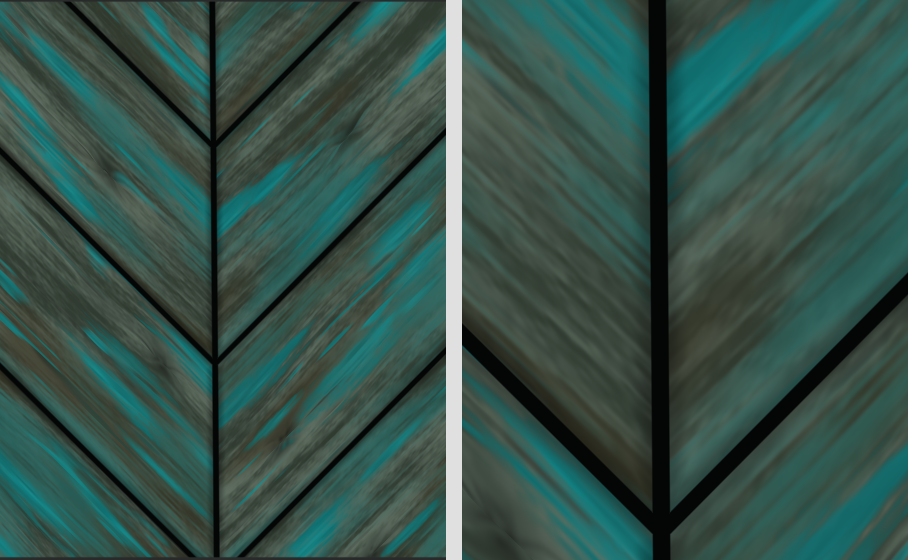
Left: the whole. Right: its middle third, enlarged.
Give the GLSL for this texture, as a Shadertoy shader.

```glsl
float hash(vec2 p) {
    return fract(sin(dot(p, vec2(127.1, 311.7))) * 43758.55);
}

float noise(vec2 p) {
    vec2 i = floor(p), f = fract(p);
    f = f * f * (3.0 - 2.0 * f);
    return mix(mix(hash(i), hash(i + vec2(1, 0)), f.x),
               mix(hash(i + vec2(0, 1)), hash(i + vec2(1, 1)), f.x), f.y);
}

// Paint dabs scattered over one plank, frayed along the grain
float paintDabs(vec2 q, vec2 id, float fray) {
    float paint = 0.0;
    for (float i = 0.0; i < 6.0; i++) {
        vec2 seed = id * 7.3 + i * vec2(3.1, 5.7);
        vec2 center = vec2(0.58 * hash(seed), 0.025 + 0.225 * hash(seed + 1.7));
        float size = hash(seed + 4.2);
        vec2 radius = vec2(0.07 + 0.1 * hash(seed + 8.9), mix(0.009, 0.036, size * size));
        float d = length((q - center) / radius) + (fray - 0.5) * 1.5;
        paint = max(paint, smoothstep(1.1, 0.25, d) * (0.6 + 0.4 * hash(seed + 6.1)));
    }
    return paint;
}

void mainImage(out vec4 fragColor, in vec2 fragCoord) {
    vec2 p = fragCoord / iResolution.y;
    float px = 1.0 / iResolution.y;

    // Mirrored planks rising at 45 degrees from the central seam
    float d = p.x - 0.387 + 0.008 * p.y;
    float row = (p.y - abs(d) - 0.35) / 0.388;
    vec2 id = vec2(floor(row), step(0.0, d));
    vec2 q = vec2(abs(d) * 1.414, fract(row) * 0.274);
    float edge = min(q.y, 0.274 - q.y);

    // Grain bends slightly and swirls round one knot per plank
    vec2 knotAt = vec2(0.1 + 0.4 * hash(id + 2.3), 0.06 + 0.15 * hash(id + 9.4));
    vec2 toKnot = (q - knotAt) * vec2(30.0, 60.0);
    float knot = exp(-dot(toKnot, toKnot));
    vec2 g = q + id * vec2(17.3, 31.7);
    g.y += 0.014 * noise(g * vec2(5, 9)) + 0.012 * knot * sign(toKnot.y);

    float broad = noise(g * vec2(4, 32));
    float streak = noise(g * vec2(8, 95) + 5.0);
    float fibre = noise(g * vec2(16, 270) + 9.0);
    float speck = noise(g * vec2(110, 330));
    float grain = 0.4 * broad + 0.28 * streak + 0.2 * fibre + 0.12 * speck;

    // Weathered grey-green wood with brown stains
    vec3 wood = mix(vec3(0.19, 0.23, 0.19), vec3(0.37, 0.43, 0.38), smoothstep(0.24, 0.76, grain));
    float stain = smoothstep(0.52, 0.9, noise(g * vec2(3.5, 18) + 21.0));
    wood = mix(wood, vec3(0.22, 0.19, 0.12), 0.6 * stain);
    wood *= 1.0 - 0.4 * smoothstep(0.68, 0.92, streak) * fibre;
    wood *= 1.0 - 0.35 * knot * (0.5 + speck);

    // Thin teal wash, then denser paint
    float wash = smoothstep(0.42, 0.9, 0.75 * noise(g * vec2(4, 17) + 43.0) + 0.25 * fibre);
    vec3 color = mix(wood, vec3(0.14, 0.41, 0.39), 0.75 * wash);
    float fray = 0.45 * streak + 0.4 * fibre + 0.15 * speck;
    float paint = paintDabs(q, id, fray);
    vec3 teal = mix(vec3(0.04, 0.45, 0.46), vec3(0.07, 0.58, 0.59), fibre);
    color = mix(color, teal, 0.92 * paint);

    // Scattered dry-brush scratches
    float scratch = smoothstep(0.72, 0.92, noise(g * vec2(9, 130) + 71.0));
    scratch *= smoothstep(0.5, 0.8, noise(g * vec2(5, 14) + 83.0));
    color = mix(color, teal, 0.8 * scratch);

    // Shaded plank edges, black gaps and dark rails at top and bottom
    float gap = min(edge - 0.0046, abs(d) - 0.0052);
    color *= 0.72 + 0.28 * smoothstep(0.0, 0.014, gap);
    color = mix(vec3(0.015, 0.022, 0.02), color, smoothstep(-px, px, gap));
    float rail = min(p.y - 0.005, 0.997 - p.y);
    color = mix(vec3(0.16, 0.17, 0.17), color, smoothstep(-px, px, rail));
    fragColor = vec4(color, 1.0);
}
```
